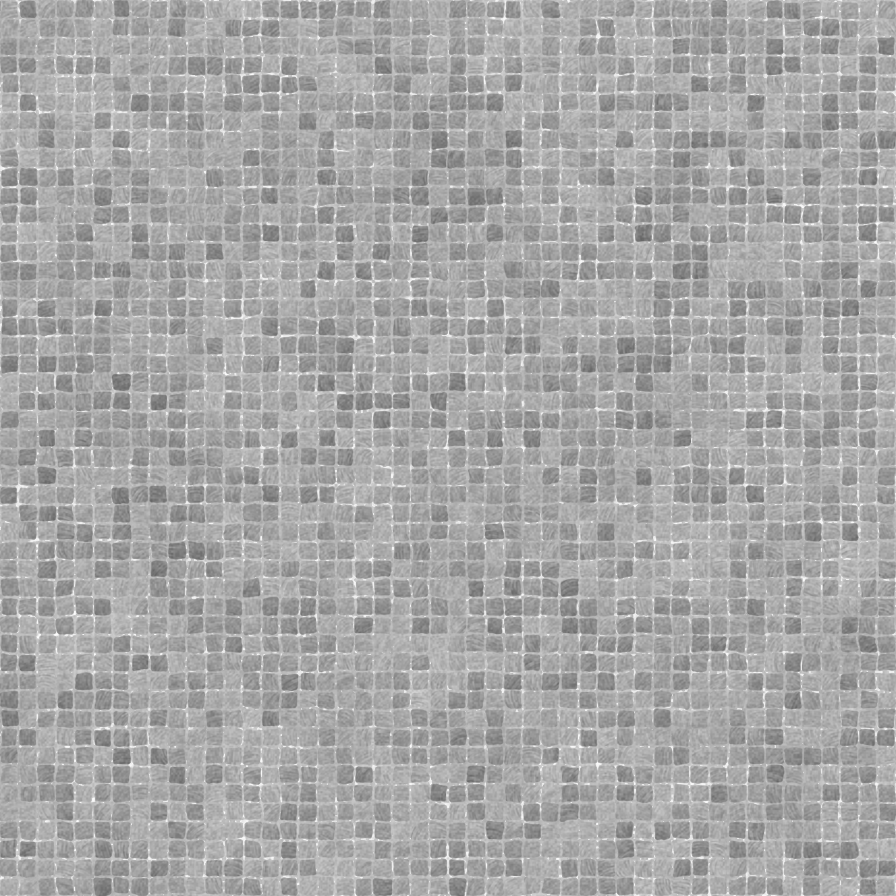
A three.js fragment shader for this texture:

```glsl
varying vec2 vUv;

const float TILES = 48.0;           // repeats across and down
const float HALF_SIZE = 0.455;      // tile half width, in cells
const float SIZE_JITTER = 0.035;
const float SHIFT_JITTER = 0.045;
const float CORNER_RADIUS = 0.13;
const float EDGE_SOFTNESS = 0.045;
const float WARP = 0.15;            // waviness of the grid lines
const float EDGE_ROUGHNESS = 0.06;
const float DARK_TILE = 0.50;
const float LIGHT_TILE = 0.69;
const float GROUT = 0.735;
const float SPECK = 0.93;
const float SHADING = 0.09;         // tone slope across a tile
const float SCRATCH = 0.13;
const float GRAIN = 0.10;
const float CLOUD = 0.05;           // broad tone drift

float hash(vec2 p) {
  vec3 q = fract(vec3(p.xyx) * 0.1031);
  q += dot(q, q.yzx + 33.33);
  return fract((q.x + q.y) * q.z);
}

vec2 hash2(vec2 p) {
  return vec2(hash(p + 17.0), hash(p + 71.0));
}

float noise(vec2 p) {
  vec2 i = floor(p);
  vec2 f = fract(p);
  f = f * f * (3.0 - 2.0 * f);
  return mix(mix(hash(i), hash(i + vec2(1.0, 0.0)), f.x),
             mix(hash(i + vec2(0.0, 1.0)), hash(i + vec2(1.0)), f.x), f.y);
}

float roundedBox(vec2 p, vec2 halfSize, float radius) {
  vec2 q = abs(p) - halfSize + radius;
  return length(max(q, 0.0)) + min(max(q.x, q.y), 0.0) - radius;
}

// Brushed strokes, bent and turned differently in each tile
float scratches(vec2 local, vec2 id) {
  float angle = 0.8 + (hash(id + 131.0) - 0.5) * 2.4;
  float c = cos(angle);
  float s = sin(angle);
  vec2 q = mat2(c, -s, s, c) * local;
  q.y += 0.35 * q.x * q.x;
  return noise(q * vec2(2.5, 11.0) + hash2(id) * 90.0 + 200.0) - 0.5;
}

void main() {
  // Wavy grid
  vec2 grid = vUv * TILES;
  vec2 bend = vec2(noise(grid * 1.3 + 40.0), noise(grid * 1.3 + 140.0)) - 0.5;
  vec2 p = grid + WARP * bend;
  vec2 id = floor(p);
  vec2 local = fract(p) - 0.5;

  // Uneven tile outline
  vec2 offset = (hash2(id + 200.0) - 0.5) * SHIFT_JITTER;
  vec2 size = HALF_SIZE - SIZE_JITTER * hash2(id + 300.0);
  float dist = roundedBox(local - offset, size, CORNER_RADIUS);
  dist += (noise(grid * 5.0 + 60.0) - 0.5) * EDGE_ROUGHNESS;
  float groutMask = smoothstep(-EDGE_SOFTNESS, EDGE_SOFTNESS, dist);

  // Tile tone, darker tiles shaded more strongly
  float lightness = pow(hash(id + 400.0), 0.6);
  vec2 slope = vec2(hash(id + 500.0) - 0.6, 0.6);
  float tile = mix(DARK_TILE, LIGHT_TILE, lightness);
  tile += dot(local, slope) * SHADING * (1.4 - lightness);
  tile += scratches(local, id) * SCRATCH * (0.4 + 0.6 * hash(id + 600.0));

  // Grout with scattered bright beads
  float fade = noise(grid * 0.9 + 300.0);
  float grout = GROUT + 0.10 * (fade - 0.5);
  float bead = noise(grid * 6.5 + 500.0) * 0.75 + fade * 0.3;
  float beadMask = smoothstep(0.62, 0.84, bead) * smoothstep(0.0, 0.05, dist);
  grout = mix(grout, SPECK, beadMask);

  // Fine grain and broad drift over everything
  float tone = mix(tile, grout, groutMask);
  tone += (noise(grid * 9.0 + 700.0) - 0.5) * GRAIN;
  tone += (noise(grid * 0.22 + 900.0) - 0.5) * CLOUD;

  gl_FragColor = vec4(vec3(clamp(tone, 0.0, 1.0)), 1.0);
}
```
